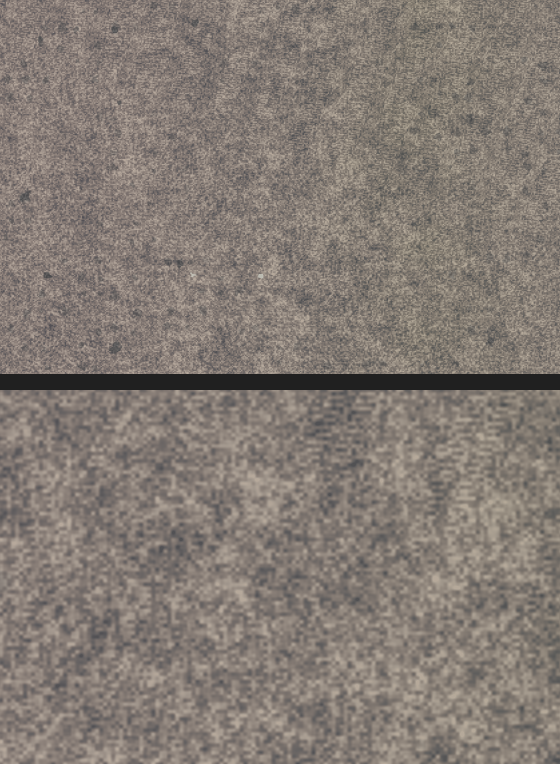
Top: the whole. Bottom: its middle third, enlarged.
Reproduce this texture procedurally as a Shadertoy shader.

```glsl
// Weathered stone surface: fine sandy grain over small blotches of soiling,
// with faint vertical rain streaks, dark lichen spots and a few pale flecks.
// One tone value is summed from noise layers, then mapped to a warm ramp.

const vec3 DARK_STONE = vec3(0.39, 0.38, 0.38);
const vec3 LIGHT_STONE = vec3(0.63, 0.59, 0.55);
const vec3 MIDTONE_WARMTH = vec3(0.0, -0.012, -0.017);
const vec3 LICHEN = vec3(0.28, 0.29, 0.30);
const vec3 FLECK = vec3(0.78, 0.78, 0.74);
const vec3 ALGAE_TINT = vec3(-0.008, 0.001, -0.020);
const vec3 ROSE_TINT = vec3(0.006, -0.002, 0.004);

float hash(vec2 p) {
    return fract(sin(dot(p, vec2(127.1, 311.7))) * 43758.5);
}

float noise(vec2 p) {
    vec2 cell = floor(p);
    vec2 f = fract(p);
    f = f * f * (3.0 - 2.0 * f);
    float low = mix(hash(cell), hash(cell + vec2(1, 0)), f.x);
    float high = mix(hash(cell + vec2(0, 1)), hash(cell + vec2(1, 1)), f.x);
    return mix(low, high, f.y);
}

vec2 turn(vec2 p) {
    return mat2(0.8, 0.6, -0.6, 0.8) * p;
}

float fbm(vec2 p, float gain) {
    float sum = 0.0, total = 0.0, weight = 1.0;
    for (int i = 0; i < 4; i++) {
        sum += weight * noise(p);
        total += weight;
        weight *= gain;
        p = turn(p) * 2.03 + 17.3;
    }
    return sum / total;
}

// Soft vertical band around a centre line
float band(float x, float centre, float width) {
    float d = (x - centre) / width;
    return exp(-d * d);
}

// Ragged round spots, at most one in each cell; radius in canvas heights
float spots(vec2 p, float freq, float density, float radius, float seed) {
    vec2 q = p * freq;
    vec2 cell = floor(q);
    vec2 jitter = vec2(hash(cell + seed), hash(cell + seed + 5.7));
    vec2 offset = fract(q) - mix(vec2(0.3), vec2(0.7), jitter);
    float size = radius * mix(0.5, 1.2, hash(cell + seed + 9.1));
    float ragged = (noise(p * 1.6 / radius + seed) - 0.5) * 1.2 * size;
    float dist = length(offset) / freq + ragged;
    float present = step(hash(cell + seed + 13.3), density);
    return present * (1.0 - smoothstep(size * 0.55, size * 1.15, dist));
}

// Sharp sand grain, centred on zero
float grain(vec2 p) {
    float coarse = noise(turn(p) * 175.0);
    float fine = noise(p * vec2(280.0, 300.0) + 41.0);
    return mix(coarse, fine, 0.62) - 0.5;
}

// Vertical run-off: noise stretched along y plus broad clean and sooty columns
float streaks(vec2 p) {
    float wander = p.x + 0.06 * (fbm(p * 6.0, 0.6) - 0.5);
    float run = fbm(vec2(wander * 10.0, p.y * 1.6) + 3.0, 0.7) - 0.5;
    float clean = band(wander, 0.33, 0.06) * smoothstep(0.2, 0.6, p.y);
    float soot = band(wander, 0.48, 0.05) * smoothstep(0.1, 0.8, p.y);
    return 0.36 * run + 0.13 * clean - 0.13 * soot;
}

// Narrow broken soot stain, drawn out along y
float stain(vec2 p, vec2 centre, vec2 size) {
    vec2 d = (p - centre) / size;
    return exp(-dot(d, d)) * smoothstep(0.35, 0.65, fbm(p * 36.0, 0.6));
}

void mainImage(out vec4 fragColor, in vec2 fragCoord) {
    vec2 p = fragCoord / iResolution.y;
    float across = fragCoord.x / iResolution.x;

    // Stone tone: blotches are strongest in the middle of the slab
    float blotchGain = mix(0.85, 1.45, band(across, 0.52, 0.28));
    float blotch = fbm(p * 27.0 + 7.0, 0.78) - 0.5;
    float tone = 0.58 + 1.6 * grain(p) + blotchGain * blotch + streaks(p);
    tone -= 0.05 * smoothstep(0.6, 1.0, across) * p.y;
    tone -= 0.40 * stain(p, vec2(0.23, 0.44), vec2(0.020, 0.10));
    tone -= 0.50 * stain(p, vec2(0.14, 0.09), vec2(0.030, 0.06));

    // Warm ramp with rosy stone on the left and algae towards the right
    float bow = clamp(tone, 0.0, 1.0);
    vec3 color = mix(DARK_STONE, LIGHT_STONE, clamp(tone, -0.3, 1.35));
    color += MIDTONE_WARMTH * 4.0 * bow * (1.0 - bow);
    float algae = band(across, 0.74, 0.16) * fbm(p * 9.0, 0.6);
    color += ALGAE_TINT * (algae + 0.25 * smoothstep(0.5, 1.0, across));
    color += ROSE_TINT * (1.0 - smoothstep(0.1, 0.6, across));

    // Faint lichen freckles, a few bold spots and rare pale flecks
    float patchy = smoothstep(0.25, 0.65, noise(p * 5.0 + 20.0));
    float freckles = spots(p, 21.0, 0.42, 0.011, 2.0) * patchy;
    float bold = spots(p, 5.0, 0.12, 0.013, 31.0);
    float flecks = spots(p, 5.0, 0.10, 0.008, 53.0);
    vec3 lichen = LICHEN + 0.16 * grain(p);
    color = mix(color, lichen, 0.40 * freckles);
    color = mix(color, lichen, 0.70 * bold);
    color = mix(color, FLECK, 0.85 * flecks);

    fragColor = vec4(color, 1.0);
}
```
